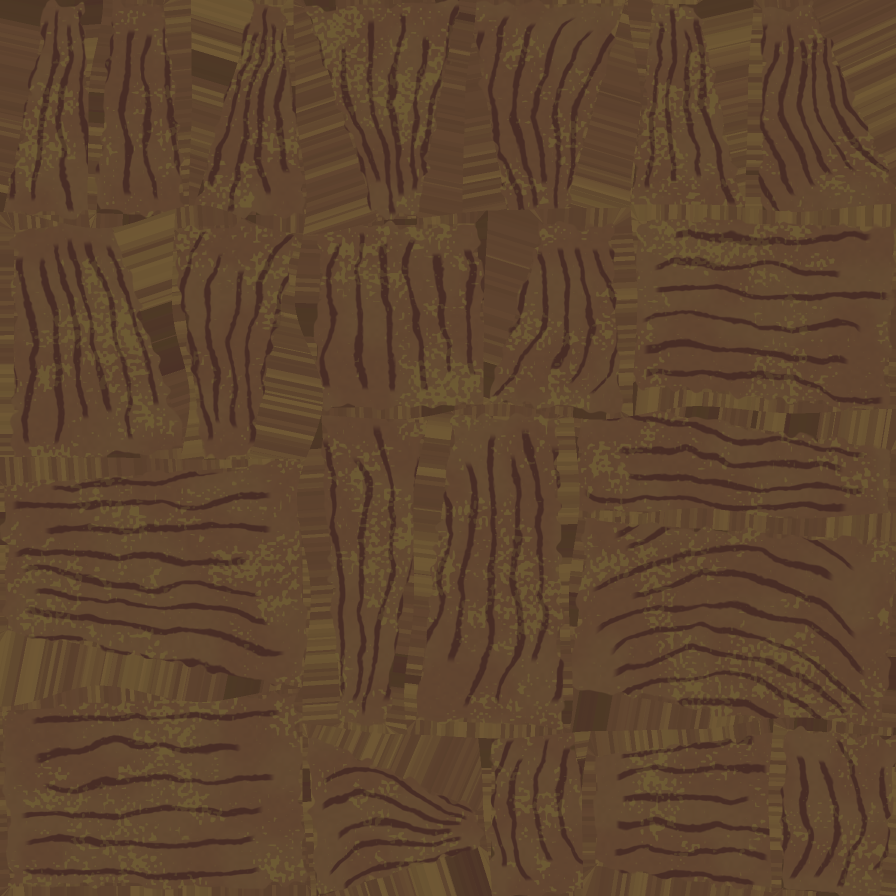
Reproduce this texture procedurally as a Shadertoy shader.

```glsl
// Atlas of bark islands: fans of dark furrows, lichen specks and streaked padding between them.

const vec3 BARK = vec3(0.380, 0.270, 0.188);
const vec3 BARK_WARM = vec3(0.390, 0.290, 0.195);
const vec3 FURROW = vec3(0.278, 0.172, 0.145);
const vec3 LICHEN = vec3(0.450, 0.390, 0.205);
const vec3 OLIVE = vec3(0.425, 0.335, 0.200);
const vec3 SHADE = vec3(0.290, 0.215, 0.135);
const float SEED = 17.0;
const float FURROW_GAP = 0.034;    // spacing at the wide end of an island
const float FURROW_WIDTH = 0.0031; // half width
const float SPECK_SCALE = 300.0;
const float CORNER_FAN = 0.014;    // rounding that spreads streaks at corners

float hash(vec2 p) {
    vec3 q = fract(vec3(p.xyx) * 0.1031);
    q += dot(q, q.yzx + 33.33);
    return fract((q.x + q.y) * q.z);
}

float noise(vec2 p) {
    vec2 i = floor(p), f = fract(p);
    f = f * f * (3.0 - 2.0 * f);
    return mix(mix(hash(i), hash(i + vec2(1, 0)), f.x),
               mix(hash(i + vec2(0, 1)), hash(i + vec2(1, 1)), f.x), f.y);
}

// Splits the canvas into uneven rectangles and returns the id of the one holding p.
float findLeaf(vec2 p, out vec2 lo, out vec2 size) {
    float id = 1.0;
    lo = vec2(0.0);
    size = vec2(1.0);
    for (int level = 0; level < 5; level++) {
        if (size.x * size.y < mix(0.03, 0.10, hash(vec2(id, SEED)))) break;
        bool alongX = size.x * mix(0.65, 1.55, hash(vec2(id, SEED + 1.0))) > size.y;
        vec2 axis = alongX ? vec2(1, 0) : vec2(0, 1);
        float ratio = mix(0.33, 0.67, hash(vec2(id, SEED + 2.0)));
        float cut = dot(lo + size * ratio, axis);
        bool upper = dot(p, axis) > cut;
        if (upper) lo += axis * size * ratio;
        size *= mix(vec2(1.0), vec2(upper ? 1.0 - ratio : ratio), axis);
        id = id * 2.0 + (upper ? 1.0 : 0.0);
    }
    return id;
}

// Signed distance to a convex quad, with the nearest point on its outline.
float quadDistance(vec2 p, vec2 corner[4], out vec2 nearest) {
    float best = 10.0;
    bool inside = true;
    for (int i = 0; i < 4; i++) {
        vec2 a = corner[i], e = corner[(i + 1) % 4] - a, v = p - a;
        vec2 q = a + e * clamp(dot(v, e) / dot(e, e), 0.0, 1.0);
        if (distance(p, q) < best) { best = distance(p, q); nearest = q; }
        inside = inside && e.x * v.y - e.y * v.x > 0.0;
    }
    return inside ? -best : best;
}

// Edge colours dragged outward, constant along each streak.
vec3 padding(vec2 key) {
    float broad = hash(floor(key * 55.0)), fine = hash(floor(key * 210.0));
    float tone = 0.30 * broad + 0.28 * fine + 0.42 * noise(key * 13.0);
    vec3 col = mix(BARK * 0.97, OLIVE, smoothstep(0.42, 0.74, tone));
    float dark = step(0.92, hash(floor(key * 27.0) + 5.0));
    col = mix(col, mix(SHADE, FURROW, broad), dark * (0.55 + 0.4 * fine));
    return col * (0.95 + 0.08 * fine);
}

// Furrow coverage: lanes that follow the taper of the island.
float furrows(vec2 l, vec2 p, float id, float along, float center, float w, float wide) {
    float count = max(3.0, floor(2.0 * wide / FURROW_GAP + 0.5));
    float bend = hash(vec2(id, 7.0)) * 2.0 - 1.0;
    float bow = bend * abs(bend) * 0.9 * (4.0 * along * (1.0 - along) - 0.5);
    float sway = (noise(p * 17.0) - 0.5) * 0.014 + (noise(p * 60.0) - 0.5) * 0.005;
    float x = ((l.x - center + sway) / w + bow) * count * 0.5 + 40.0;
    float lane = floor(x);
    float drift = (noise(vec2(l.y * 22.0, lane * 3.7 + id)) - 0.5) * 0.42;
    float d = abs(x - lane - 0.5 - drift) * 2.0 * w / count;
    float width = FURROW_WIDTH * mix(0.6, 1.35, noise(p * 28.0 + lane));
    width += (noise(p * 260.0) - 0.5) * 0.0016;
    width *= mix(0.75, 1.0, smoothstep(0.2, 0.7, w / wide));
    float tail = 0.16 * hash(vec2(lane, id)), head = 1.0 - 0.2 * hash(vec2(id, lane));
    float ends = smoothstep(tail, tail + 0.03, along) * smoothstep(head, head - 0.03, along);
    return ends * (1.0 - smoothstep(width - 0.0009, width + 0.0012, d));
}

vec3 atlas(vec2 p) {
    vec2 lo, size, nearest;
    vec2 warp = vec2(noise(p * 9.0), noise(p * 9.0 + 31.0)) - 0.5;
    float id = findLeaf(p + warp * 0.035, lo, size);

    // Local frame with the long axis upright
    vec2 l = p - lo - size * 0.5;
    if (size.x > size.y) { l = l.yx; size = size.yx; }
    if (hash(vec2(id, 3.0)) > 0.5) l.y = -l.y;
    float turn = (hash(vec2(id, 4.0)) - 0.5) * 0.2;
    l = mat2(cos(turn), sin(turn), -sin(turn), cos(turn)) * l;

    // Tapered island
    float wide = size.x * 0.48, len = size.y * 0.48;
    float narrow = wide * mix(0.22, 1.0, hash(vec2(id, 5.0)));
    float shift = (wide - narrow) * (hash(vec2(id, 6.0)) * 1.6 - 0.8);
    vec2 corner[4] = vec2[4](vec2(shift - narrow, -len), vec2(shift + narrow, -len),
                             vec2(wide, len), vec2(-wide, len));
    float d = quadDistance(l, corner, nearest);
    vec2 outward = (l - nearest) / max(abs(d), 0.00001);
    vec3 pad = padding(nearest + outward * CORNER_FAN + id * 1.37);

    // Bark with furrows
    float along = clamp(l.y / len * 0.5 + 0.5, 0.0, 1.0);
    float w = mix(narrow, wide, along);
    vec3 bark = mix(BARK, BARK_WARM, smoothstep(0.35, 0.8, noise(p * 22.0)));
    bark *= 0.985 + 0.03 * noise(p * 190.0);
    float line = furrows(l, p, id, along, mix(shift, 0.0, along), w, wide);
    bark = mix(bark, FURROW, line * 0.96);

    // Clustered lichen specks
    float cluster = 0.55 * noise(p * 19.0 + 8.0) + 0.45 * noise(p * 58.0);
    float cover = smoothstep(0.36, 0.80, cluster);
    float limit = mix(0.92, 0.42, cover);
    float speck = smoothstep(limit, limit + 0.12, noise(p * SPECK_SCALE));
    bark = mix(bark, LICHEN, speck * mix(0.62, 0.3, line));

    float edge = d + (noise(p * 85.0) - 0.5) * 0.012;
    return mix(bark, pad, smoothstep(-0.001, 0.001, edge));
}

void mainImage(out vec4 fragColor, in vec2 fragCoord) {
    // Four samples per pixel smooth the streak edges
    vec3 sum = vec3(0.0);
    for (int i = 0; i < 4; i++) {
        vec2 offset = vec2(i % 2, i / 2) * 0.5 - 0.25;
        sum += atlas((fragCoord + offset) / iResolution.xy);
    }
    fragColor = vec4(sum * 0.25, 1.0);
}
```
